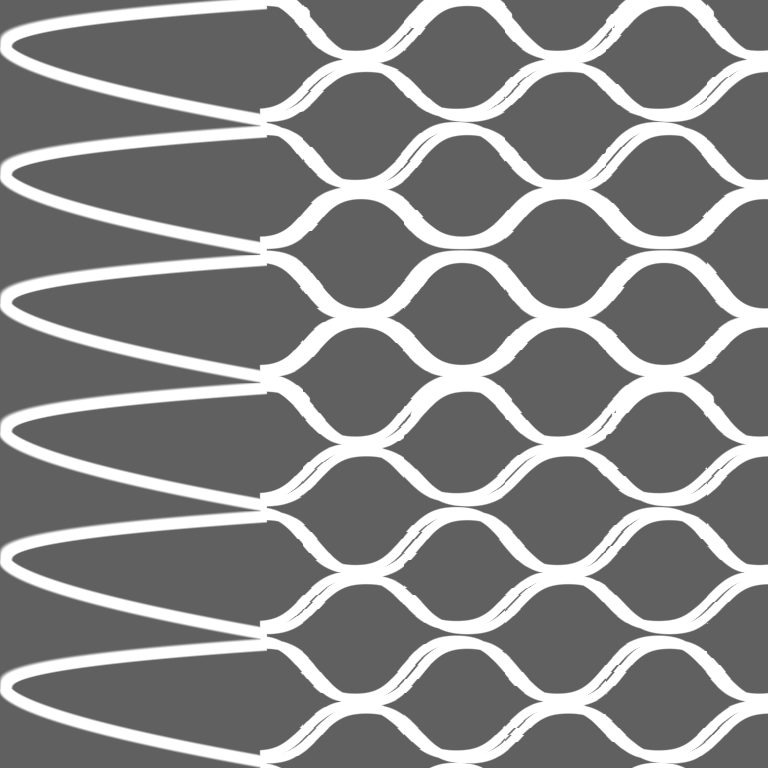
Write a Shadertoy shader that draws this pattern.

```glsl
// White wire mesh on grey: stacked waves alternate in direction and enclose
// onion-shaped cells; open hairpin loops run out to the left edge.
// Rising wires are split by thin slits, a few rows are solid or frayed.

const float TAU = 6.2831853;
const float GRID = 768.0;        // design units per canvas side
const float ROW = 128.3;         // vertical repeat
const float COLUMN = 202.0;      // horizontal repeat
const float CREST_X = 462.0;     // x of one wave crest
const float MESH_LEFT = 260.0;
const float HAIRPIN_RIGHT = 267.0;
const vec3 GREY = vec3(0.378);
const vec3 WHITE = vec3(1.0);

float hash(vec2 p) {
    return fract(sin(dot(p, vec2(127.1, 311.7))) * 43758.5);
}

// Coverage of a line from its distance, half width and edge softness
float stroke(float d, float halfWidth, float soft) {
    return 1.0 - smoothstep(halfWidth - soft, halfWidth + soft, abs(d));
}

// Signed distance to a rounded wave; also returns its steepness from 0 to 1
float waveDistance(vec2 p, float center, float amplitude, out float steep) {
    const float bulge = 1.25;
    float angle = TAU * (p.x - CREST_X) / COLUMN;
    float c = cos(angle);
    float scale = amplitude / sin(bulge);
    float slope = -scale * bulge * cos(bulge * c) * sin(angle) * TAU / COLUMN;
    steep = abs(sin(angle));
    return (p.y - center - scale * sin(bulge * c)) / sqrt(1.0 + slope * slope);
}

// One wire of the mesh, as two close strands or a solid band
float wire(vec2 p, float index, float soft) {
    float odd = mod(index, 2.0);
    float center = mix(29.0, 90.0, odd) + ROW * floor(index * 0.5);
    float amplitude = mix(-29.0, 25.0, odd);
    center += (hash(vec2(index, 3.0)) - 0.5) * 1.5;

    // Small stepped nicks along the steep parts
    float nick = hash(vec2(floor(p.y / 7.0), index + floor(p.x / 50.5))) - 0.5;
    float steep;
    waveDistance(p, center, amplitude, steep);
    p.x += nick * 2.6 * smoothstep(0.75, 1.0, steep);

    if (abs(index - 4.0) < 1.5) {
        float d = waveDistance(p, center, amplitude, steep);
        return stroke(d, mix(6.3, 9.3, steep * steep), soft);
    }

    // The sideways shift separates the strands only where they rise
    vec2 split = vec2(5.5, 2.0);
    float upper = waveDistance(p + split, center, amplitude, steep);
    float lower = waveDistance(p - split, center, amplitude, steep);
    float ink = max(stroke(upper, 4.6, soft), stroke(lower, 4.6, soft));

    // Frayed rows carry an extra layer that breaks off halfway down
    if (mod(index, 6.0) < 0.5 && index < 7.0) {
        float fromCrest = abs(mod(p.x - CREST_X + 0.5 * COLUMN, COLUMN) - 0.5 * COLUMN);
        float layer = waveDistance(p + vec2(0.0, 5.0), center, amplitude, steep);
        float breakX = 50.0 + 3.0 * nick;
        float kept = 1.0 - smoothstep(breakX - soft, breakX + soft, fromCrest);
        ink = max(ink, stroke(layer, 6.5, soft) * kept);
    }
    return ink;
}

// Repeated hairpin: x as a power of height, with unequal arms
float hairpin(vec2 p, float soft) {
    float dy = mod(p.y - 47.0 + 49.0, ROW) - 49.0;
    float reach = dy < 0.0 ? 43.0 : 73.0;
    float power = dy < 0.0 ? 2.4 : 1.6;
    float t = abs(dy) / reach;
    float curveX = 6.0 + 256.0 * pow(t, power);
    float slope = 256.0 * power * pow(t, power - 1.0) / reach;
    return stroke((p.x - curveX) / sqrt(1.0 + slope * slope), 6.0, soft * 1.7);
}

float mesh(vec2 p, float soft) {
    float ink = 0.0;
    for (int i = -1; i < 14; i++) {
        ink = max(ink, wire(p, float(i), soft));
    }
    return ink;
}

void mainImage(out vec4 fragColor, in vec2 fragCoord) {
    vec2 uv = fragCoord / iResolution.xy;
    vec2 p = vec2(uv.x, 1.0 - uv.y) * GRID;
    float soft = max(0.9, 0.7 * GRID / iResolution.y);

    float meshSide = smoothstep(MESH_LEFT - soft, MESH_LEFT + soft, p.x);
    float pinSide = 1.0 - smoothstep(HAIRPIN_RIGHT - soft, HAIRPIN_RIGHT + soft, p.x);
    float ink = max(mesh(p, soft) * meshSide, hairpin(p, soft) * pinSide);
    fragColor = vec4(mix(GREY, WHITE, ink), 1.0);
}
```
